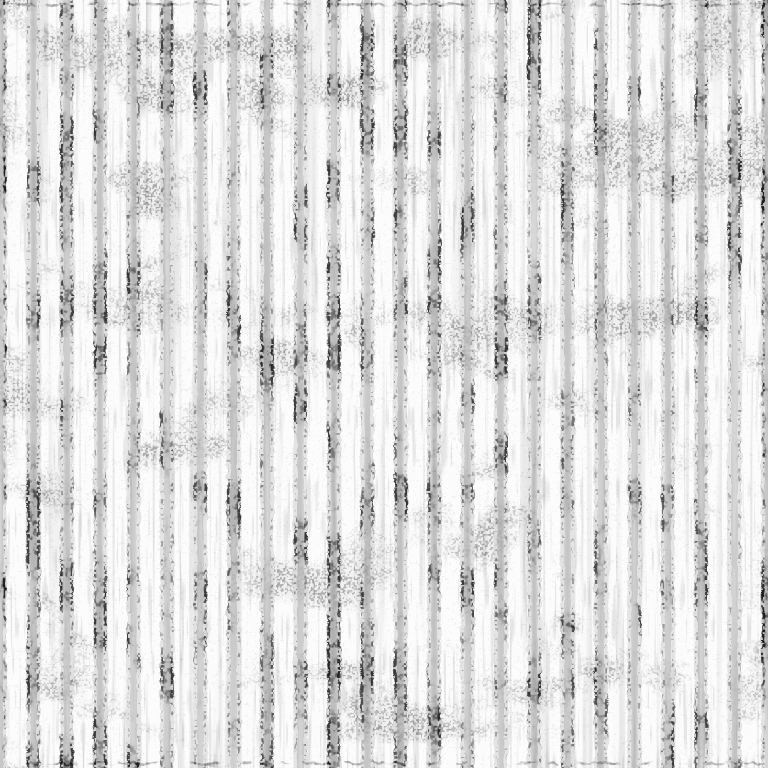
A WebGL 2 fragment shader for this texture:

```glsl
#version 300 es
precision highp float;
// Worn vertical grey stripes with speckled rims, fine streaks and blotchy grime on white.
uniform vec2 u_resolution;
out vec4 outColor;

const float STRIPES = 23.0;       // repeats across the canvas
const float CORE_HALF = 0.105;    // half width of the smooth core, in repeats
const float STRIPE_HALF = 0.205;  // half width including the speckled rims
const float RAGGED = 0.07;        // roughness of the stripe edges, in repeats
const float GRAIN_SCALE = 370.0;  // speckles across the canvas
const vec2 WEAR_SCALE = vec2(26.0, 17.0);
const vec2 CLOUD_SCALE = vec2(11.0, 17.0);
const vec2 STREAK_SCALE = vec2(340.0, 22.0);
const vec2 COLUMN_SCALE = vec2(230.0, 3.0);
const float BORDER_INSET = 0.006;
const float BORDER_WIDTH = 0.0035;
const vec3 PAPER = vec3(0.99);
const vec3 INK = vec3(0.12);

float hash(vec2 cell) {
    uvec2 q = uvec2(ivec2(cell)) * uvec2(1597334677u, 3812015801u);
    uint n = (q.x ^ q.y) * 1597334677u;
    n = (n ^ (n >> 15)) * 2246822519u;
    n ^= n >> 13;
    return float(n >> 8) / 16777216.0;
}

float noise(vec2 p) {
    vec2 i = floor(p);
    vec2 f = fract(p);
    f = f * f * (3.0 - 2.0 * f);
    float low = mix(hash(i), hash(i + vec2(1, 0)), f.x);
    float high = mix(hash(i + vec2(0, 1)), hash(i + vec2(1, 1)), f.x);
    return mix(low, high, f.y);
}

float fbm(vec2 p) {
    float sum = 0.0;
    float gain = 0.5;
    for (int i = 0; i < 5; i++) {
        sum += gain * noise(p);
        p = p * 2.03 + 17.3;
        gain *= 0.5;
    }
    return sum;
}

float inside(float dist, float halfWidth, float blur) {
    return 1.0 - smoothstep(halfWidth - blur, halfWidth + blur, dist);
}

void main() {
    vec2 uv = gl_FragCoord.xy / u_resolution;

    // Shared noise layers
    float grain = noise(uv * GRAIN_SCALE);
    float fineGrain = noise(uv * GRAIN_SCALE * 1.3 + 91.0);
    float crumble = noise(uv * 150.0 + 43.0);
    float cloud = smoothstep(0.50, 0.76, fbm(uv * CLOUD_SCALE + 7.0));

    // Repeated stripe, each with its own amount of wear
    float across = uv.x * STRIPES;
    float id = floor(across + 0.5);
    float dist = abs(across - id);
    float stripeWear = (hash(vec2(id, 71.0)) - 0.5) * 0.09;
    float wear = smoothstep(0.42, 0.74, fbm(uv * WEAR_SCALE + 31.0) + stripeWear);
    float rough = dist + (crumble - 0.5) * RAGGED + (grain - 0.5) * RAGGED;
    float core = inside(dist + (crumble - 0.5) * 0.05, CORE_HALF, 0.025);
    float stripe = inside(rough, STRIPE_HALF, 0.02);
    float rim = stripe * (1.0 - core);

    // Fine vertical streaks in the gaps
    float column = noise(uv * COLUMN_SCALE + 13.0);
    float streak = smoothstep(0.62, 0.95, noise(uv * STREAK_SCALE + 57.0));
    float gapInk = 0.10 * streak + 0.09 * smoothstep(0.58, 0.95, column);
    gapInk += cloud * (0.06 + 0.26 * smoothstep(0.4, 0.8, fineGrain));
    gapInk += 0.05 * smoothstep(0.72, 0.95, fineGrain);

    // Smooth core with soft columns and dark blotches
    float coreInk = 0.16 + 0.12 * column + 0.04 * streak;
    coreInk += wear * (0.08 + 0.38 * smoothstep(0.45, 0.8, crumble * 0.6 + grain * 0.4));

    // Speckled rims, denser where worn
    float speckle = smoothstep(0.42, 0.76, grain + 0.35 * (wear - 0.35));
    float rimInk = 0.11 + 0.10 * wear + speckle * (0.30 + 0.38 * wear);

    float ink = mix(gapInk, coreInk, core * stripe);
    ink = mix(ink, rimInk, rim) + 0.12 * cloud * stripe * grain;

    // Broken, frayed line just inside the canvas edge
    vec2 edge = min(uv, 1.0 - uv);
    float border = abs(min(edge.x, edge.y) - BORDER_INSET + (crumble - 0.5) * 0.004);
    float dashes = smoothstep(0.4, 0.65, noise(uv * 75.0 + 5.0));
    ink += 0.32 * inside(border, BORDER_WIDTH * 0.5, 0.001) * dashes * (0.35 + grain);

    outColor = vec4(mix(PAPER, INK, clamp(ink, 0.0, 1.0)), 1.0);
}
```
